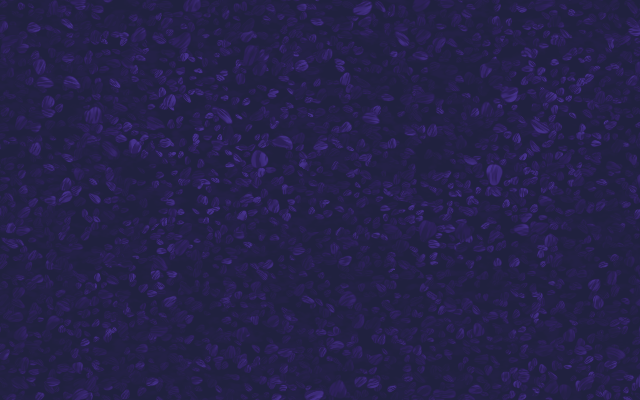
Give the GLSL for this texture, as a WebGL 2 fragment shader.

```glsl
#version 300 es
precision highp float;

#define SMALL_ROWS 43.0
#define MEDIUM_ROWS 27.0
#define LARGE_ROWS 13.5
#define PATCH_SCALE 3.6
#define TILT 0.35
#define TILT_SPREAD 2.3
#define STROKE_DEPTH 0.30
#define GAIN 1.35
#define GROUND vec3(0.126, 0.130, 0.246)
#define STONE vec3(0.180, 0.130, 0.362)
#define HIGHLIGHT vec3(0.270, 0.195, 0.545)

uniform vec2 u_resolution;
out vec4 fragColor;

vec3 hash3(vec2 p) {
    vec3 q = fract(p.xyx * vec3(0.1031, 0.1030, 0.0973));
    q += dot(q, q.yxz + 33.33);
    return fract((q.xxy + q.yzz) * q.zyx);
}

float valueNoise(vec2 p) {
    vec2 cell = floor(p);
    vec2 f = fract(p);
    f = f * f * (3.0 - 2.0 * f);
    float low = mix(hash3(cell).x, hash3(cell + vec2(1.0, 0.0)).x, f.x);
    float high = mix(hash3(cell + vec2(0.0, 1.0)).x, hash3(cell + 1.0).x, f.x);
    return mix(low, high, f.y);
}

float fbm(vec2 p) {
    float sum = 0.0;
    float weight = 0.55;
    for (int i = 0; i < 3; i++) {
        sum += weight * valueNoise(p);
        p = mat2(1.6, 1.2, -1.2, 1.6) * p + 17.3;
        weight *= 0.5;
    }
    return sum;
}

vec2 rotate(vec2 p, float angle) {
    float c = cos(angle);
    float s = sin(angle);
    return vec2(c * p.x + s * p.y, c * p.y - s * p.x);
}

// Lays one jittered grid of pebbles over the brightness level below it.
float addPebbles(float level, vec2 uv, float rows, float presence,
                 vec2 sizeRange, vec2 toneRange, float seed) {
    vec2 p = uv * rows + seed;
    vec2 home = floor(p);
    float edge = 0.6 * rows / u_resolution.y + 0.012;
    for (int y = -1; y <= 1; y++) {
        for (int x = -1; x <= 1; x++) {
            vec2 cell = home + vec2(x, y);
            vec3 place = hash3(cell + seed);
            vec3 look = hash3(cell + seed + 71.7);
            if (place.z > presence) continue;

            // Uneven, tilted oval
            vec2 offset = p - cell - 0.5 - 0.7 * (place.xy - 0.5);
            float radius = mix(sizeRange.x, sizeRange.y, look.x);
            vec2 radii = radius * vec2(1.0, mix(0.55, 0.88, look.y));
            vec2 q = rotate(offset, TILT + TILT_SPREAD * (look.y - 0.5)) / radii;
            float bearing = atan(q.y, q.x);
            float outline = 1.0 + 0.09 * sin(2.0 * bearing + 40.0 * place.x)
                                + 0.09 * sin(3.0 * bearing + 40.0 * place.y);
            float dist = (length(q) - outline) * radii.y;
            float body = 1.0 - smoothstep(-edge, edge, dist);
            float halo = 1.0 - smoothstep(0.0, 0.10, dist);

            // Ragged curved strokes and a lit crescent on one side
            float bend = q.y + 0.4 * q.x * q.x * (place.x - 0.3);
            float strokes = valueNoise(vec2(q.x * 1.1, bend * 4.5) + 90.0 * look.xz);
            strokes = 2.0 * smoothstep(0.2, 0.8, strokes) - 1.0;
            vec2 lightDir = normalize(vec2(0.35, -0.8 + 1.4 * place.y));
            float crescent = smoothstep(0.05, 0.8, dot(q, lightDir));
            float shade = 0.72 + 0.5 * crescent + STROKE_DEPTH * strokes;
            float tone = mix(toneRange.x, toneRange.y, look.z * look.z);

            level *= 1.0 - 0.35 * halo;
            level = mix(level, tone * shade, body);
        }
    }
    return level;
}

void main() {
    vec2 uv = gl_FragCoord.xy / u_resolution.y;
    float cluster = smoothstep(0.45, 0.66, fbm(uv * PATCH_SCALE + 5.2));
    float lit = 0.65 + 0.7 * fbm(uv * PATCH_SCALE * 0.7 + 31.0);

    // Faint streaks in the ground
    float level = 0.2 * smoothstep(0.4, 0.75, fbm(uv * vec2(34.0, 60.0)));

    // Fine gravel, brighter in clusters, then stones of growing size
    vec2 warped = uv + 0.006 * vec2(fbm(uv * 18.0), fbm(uv * 18.0 + 40.0));
    level = addPebbles(level, warped, SMALL_ROWS, 0.72, vec2(0.34, 0.54),
                       vec2(0.28, 1.0) + vec2(0.3, 0.8) * cluster, 13.0);
    level = addPebbles(level, warped, MEDIUM_ROWS, mix(0.66, 0.35, cluster),
                       vec2(0.27, 0.48), vec2(0.3, 1.5), 137.0);
    level = addPebbles(level, warped, LARGE_ROWS, 0.2,
                       vec2(0.2, 0.33), vec2(0.6, 1.6), 291.0);
    level *= lit * GAIN;

    vec3 colour = mix(GROUND, STONE, clamp(level, 0.0, 1.0));
    colour = mix(colour, HIGHLIGHT, clamp((level - 1.0) * 0.65, 0.0, 1.0));
    fragColor = vec4(colour, 1.0);
}
```
